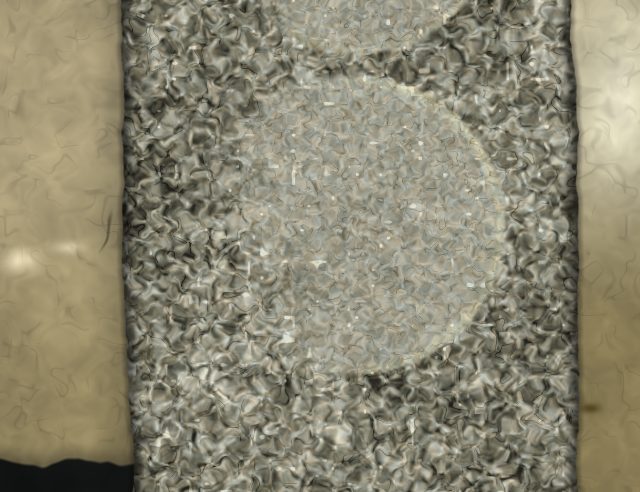
A Shadertoy shader for this texture:

```glsl
float hash(vec2 p) {
    return fract(sin(dot(p, vec2(127.1, 311.7))) * 43758.5453);
}

float noise(vec2 p) {
    vec2 i = floor(p), f = fract(p);
    f = f * f * (3.0 - 2.0 * f);
    return mix(mix(hash(i), hash(i + vec2(1, 0)), f.x),
               mix(hash(i + vec2(0, 1)), hash(i + vec2(1, 1)), f.x), f.y);
}

float fbm(vec2 p) {
    float sum = 0.0, amp = 0.53;
    for (int i = 0; i < 4; i++) {
        sum += amp * noise(p);
        p = mat2(1.6, 1.2, -1.2, 1.6) * p + 7.3;
        amp *= 0.5;
    }
    return sum;
}

// Curled mineral flakes: x is the tone, y marks thin dark creases
vec2 grain(vec2 p, float scale) {
    vec2 q = p * scale;
    q += 1.8 * (vec2(noise(q * 0.6 + 11.0), noise(q * 0.6 + 47.0)) - 0.5);
    float tone = 0.65 * noise(q) + 0.35 * noise(q * 1.9 + 23.0);
    float crease = 1.0 - smoothstep(0.0, 0.13, abs(noise(q * 0.85 + 61.0) - 0.5));
    return vec2(tone - 0.5, crease * smoothstep(0.35, 0.75, noise(q * 0.7 + 83.0)));
}

float blob(vec2 p, vec2 center, vec2 size) {
    vec2 d = (p - center) / size;
    return exp(-dot(d, d));
}

// Pale weathered blocks on either side
vec3 sideStone(vec2 p, float cloud) {
    vec2 flakes = grain(p, 48.0);
    vec3 left = mix(vec3(0.57, 0.52, 0.37), vec3(0.67, 0.62, 0.48), smoothstep(0.1, 0.75, p.y));
    left *= 1.0 - 0.17 * smoothstep(0.17, 0.26, p.x);
    left += 0.25 * blob(p, vec2(0.04, 0.47), vec2(0.035, 0.022));
    left += 0.2 * blob(p, vec2(0.14, 0.497), vec2(0.03, 0.012));
    float crack = abs(p.x - 0.212 - 0.03 * (noise(p * 25.0) - 0.5) - 0.15 * (p.y - 0.53));
    left *= 1.0 - 0.35 * smoothstep(0.005, 0.0, crack) * smoothstep(0.05, 0.02, abs(p.y - 0.53));

    vec3 right = mix(vec3(0.53, 0.48, 0.33), vec3(0.70, 0.67, 0.55), smoothstep(0.3, 0.75, p.y));
    right += vec3(0.16, 0.17, 0.19) * blob(p, vec2(1.26, 0.79), vec2(0.075, 0.16));
    right -= 0.2 * blob(p, vec2(1.2, 0.17), vec2(0.02, 0.01));

    vec3 col = p.x < 0.7 ? left : right;
    return col * (1.0 + 0.28 * (cloud - 0.5) + 0.13 * flakes.x - 0.09 * flakes.y);
}

// Speckled slab with two smoother, honed circles
vec3 speckledSlab(vec2 p, float cloud, float px) {
    float lower = length(p - vec2(0.723, 0.542)) - 0.302;
    float upper = length(p - vec2(0.727, 1.178)) - 0.286;
    float ragged = 0.25 * (cloud - 0.5);
    float worn = smoothstep(0.4, 0.65, p.x + ragged + 0.22 * (p.y - 0.54));
    float soft = mix(0.04, 0.004, smoothstep(0.5, 0.75, p.x)) + px;
    float lowerDisc = 1.0 - smoothstep(-soft, soft, lower);
    float upperDisc = 1.0 - smoothstep(-soft, soft, upper);
    float honed = max(lowerDisc * worn, upperDisc * smoothstep(0.43, 0.62, p.x + ragged));

    vec2 coarse = grain(p, 80.0);
    vec2 fine = grain(p + 3.7, 112.0);
    float light = 0.515 + 0.25 * (cloud - 0.5);
    light += 0.09 * lowerDisc + 0.05 * blob(p, vec2(0.45, 0.36), vec2(0.17, 0.13));
    light -= 0.09 * blob(p, vec2(0.28, 0.62), vec2(0.09, 0.25));
    light -= 0.05 * blob(p, vec2(0.69, 0.87), vec2(0.22, 0.025));
    float rough = light + 0.72 * coarse.x - 0.17 * coarse.y + 0.12 * fine.x;
    float smoothFace = 0.625 + 0.3 * fine.x - 0.13 * fine.y + 0.1 * (cloud - 0.5);
    float tone = mix(rough, smoothFace, honed);

    // Bright polished rims
    float rim = exp(-pow((lower + 0.008) / 0.009, 2.0)) * smoothstep(0.62, 0.85, p.x);
    rim += 0.7 * exp(-pow((upper + 0.007) / 0.008, 2.0)) * smoothstep(0.5, 0.65, p.x);
    tone += 0.075 * rim;

    // Scattered white flecks
    tone += 0.25 * smoothstep(0.86, 0.97, noise(p * 62.0 + 31.0));
    tone = clamp(tone, 0.13, 0.88);
    vec3 tint = mix(vec3(1.02, 1.0, 0.83), vec3(1.01, 1.0, 0.91), smoothstep(0.3, 0.75, tone));
    tint.b -= 0.05 * rim;
    tint += 0.08 * (noise(p * 95.0 + 19.0) - 0.5) * vec3(1.0, 0.0, -1.0);
    return tone * tint;
}

void mainImage(out vec4 fragColor, in vec2 fragCoord) {
    vec2 p = fragCoord / iResolution.y;
    float px = 1.0 / iResolution.y;
    float cloud = fbm(p * 9.0);
    float wobble = 0.012 * (fbm(vec2(p.y * 22.0, 4.0)) - 0.5);

    // Side blocks and the dark gap under the left one
    vec3 col = sideStone(p, cloud);
    float ledge = 0.06 + 0.008 * sin(p.x * 34.0 + 2.2) + 0.008 * (noise(vec2(p.x * 45.0, 8.0)) - 0.5);
    float gap = (1.0 - smoothstep(-0.002 - px, 0.002 + px, p.y - ledge)) * step(p.x, 0.5);
    col *= 1.0 - 0.25 * smoothstep(0.04, 0.0, p.y - ledge) * step(p.x, 0.5);
    col = mix(col, vec3(0.075, 0.08, 0.08) + 0.05 * (cloud - 0.5), gap);

    // Slab between slightly uneven vertical edges
    float leftEdge = 0.25 + 0.02 * smoothstep(0.5, 0.05, p.y) + wobble;
    float rightEdge = 1.174 - 0.017 * smoothstep(0.82, 0.91, p.y) - wobble;
    float inside = min(p.x - leftEdge, rightEdge - p.x);
    vec3 slab = speckledSlab(p, cloud, px);
    float shade = smoothstep(0.0, 0.03, inside + 0.012 * (noise(p * 38.0) - 0.5));
    slab *= mix(0.43, 1.0, shade);
    col *= 1.0 - 0.3 * smoothstep(-0.014, 0.0, inside);
    col = mix(col, slab, smoothstep(-px, px, inside));

    fragColor = vec4(clamp(col, 0.0, 1.0), 1.0);
}
```
